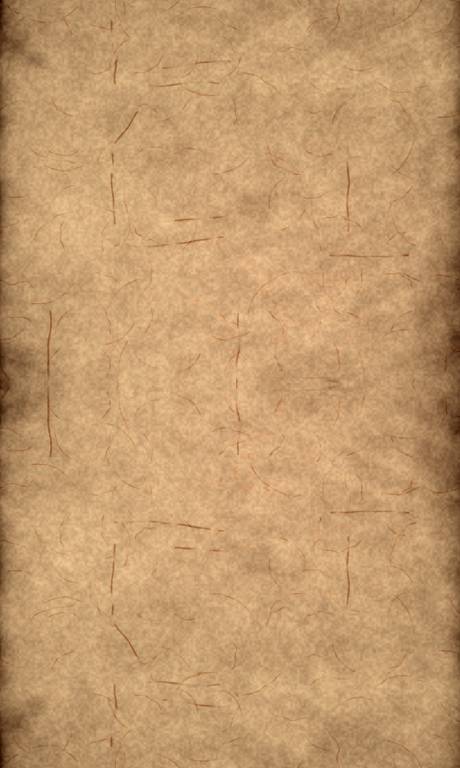
Give the GLSL for this texture, as a Shadertoy shader.

```glsl
// Aged parchment: vertically mirrored stains, slanted creases, fibres and rusty scratches
#define BASE_TONE 0.86
#define MOTTLE 0.42
#define CREASE 0.26
#define GRAIN 0.34
#define EDGE_BURN 0.62
#define SCRATCH_WIDTH 0.0010
#define SCRATCH_DEPTH 0.42
#define FIBRE_DEPTH 0.26
#define DARK_INK vec3(0.38, 0.24, 0.13)
#define PALE_PAPER vec3(0.85, 0.69, 0.50)
#define RUST vec3(0.03, -0.05, -0.08)

float hash(vec2 p) {
    vec3 q = fract(p.xyx * 0.1031);
    q += dot(q, q.yzx + 33.33);
    return fract((q.x + q.y) * q.z);
}

float noise(vec2 p) {
    vec2 i = floor(p), f = fract(p);
    f = f * f * (3.0 - 2.0 * f);
    return mix(mix(hash(i), hash(i + vec2(1, 0)), f.x),
               mix(hash(i + vec2(0, 1)), hash(i + vec2(1, 1)), f.x), f.y);
}

// Fractal noise centred on zero
float fbm(vec2 p) {
    float sum = 0.0, amp = 0.5;
    for (int i = 0; i < 5; i++) {
        sum += amp * (noise(p) - 0.5);
        p = mat2(1.6, 1.2, -1.2, 1.6) * p + 17.3;
        amp *= 0.55;
    }
    return sum;
}

// Soft elliptical spot
float spot(vec2 p, vec2 centre, vec2 radius) {
    vec2 q = (p - centre) / radius;
    return exp(-dot(q, q));
}

float segment(vec2 p, vec2 a, vec2 b) {
    vec2 pa = p - a, ba = b - a;
    return length(pa - ba * clamp(dot(pa, ba) / dot(ba, ba), 0.0, 1.0));
}

float stroke(float dist, float width) {
    float pixel = 1.0 / iResolution.y;
    return (1.0 - smoothstep(0.0, width + pixel, dist));
}

// Long scratches: end points as x, height from the mirror axis
float scratches(vec2 p) {
    const vec4 lines[11] = vec4[11](
        vec4(0.310, 0.000, 0.312, 0.090), vec4(0.064, 0.000, 0.066, 0.095),
        vec4(0.148, 0.210, 0.146, 0.300), vec4(0.152, 0.390, 0.143, 0.485),
        vec4(0.150, 0.178, 0.290, 0.189), vec4(0.230, 0.211, 0.297, 0.219),
        vec4(0.195, 0.387, 0.285, 0.393), vec4(0.212, 0.413, 0.299, 0.420),
        vec4(0.453, 0.200, 0.452, 0.290), vec4(0.430, 0.165, 0.530, 0.168),
        vec4(0.150, 0.314, 0.200, 0.385));
    vec2 q = p + 0.006 * vec2(noise(p * 38.0) - 0.5, noise(p * 38.0 + 9.0) - 0.5);
    float ink = 0.0;
    for (int i = 0; i < 11; i++)
        ink = max(ink, stroke(segment(q, lines[i].xy, lines[i].zw), SCRATCH_WIDTH));
    return ink * smoothstep(0.15, 0.65, noise(p * 75.0));
}

// Short bent hairs, one per cell on shifted grids
float fibres(vec2 p) {
    float ink = 0.0;
    for (int i = 0; i < 3; i++) {
        float size = 0.055 + 0.018 * float(i);
        vec2 g = p / size + float(i) * vec2(7.37, 3.61);
        vec2 cell = floor(g);
        float pick = hash(cell + 41.0);
        float angle = 6.2832 * hash(cell);
        vec2 dir = vec2(cos(angle), sin(angle));
        vec2 q = fract(g) - 0.5;
        q += vec2(-dir.y, dir.x) * (dot(q, dir) * dot(q, dir) * 0.8 - 0.08);
        q += 0.07 * (noise(g * 7.0) - 0.5);
        float hair = stroke(segment(q, -0.34 * dir, 0.34 * dir) * size, 0.0006);
        ink = max(ink, hair * step(0.45, pick) * noise(g * 9.0 + 5.0));
    }
    return ink;
}

void mainImage(out vec4 fragColor, in vec2 fragCoord) {
    vec2 uv = fragCoord / iResolution.y;
    float width = iResolution.x / iResolution.y;
    vec2 p = vec2(uv.x, abs(uv.y - 0.5));
    float right = width - p.x;
    float cloud = fbm(p * 9.0);
    float ragged = 1.0 + 1.6 * fbm(p * 24.0 + 3.0);

    // Mottled paper with broad light and shade
    float tone = BASE_TONE + MOTTLE * (0.45 * cloud + 0.75 * fbm(p * 38.0));
    tone += 0.08 * spot(p, vec2(0.13, 0.20), vec2(0.10, 0.16));
    tone += 0.05 * spot(p, vec2(0.28, 0.05), vec2(0.15, 0.12));
    tone -= 0.08 * smoothstep(0.40, 0.50, p.y);
    float patchX = smoothstep(0.399, 0.403, p.x) * smoothstep(0.53, 0.46, p.x);
    tone -= 0.10 * patchX * smoothstep(0.41, 0.45, p.y);

    // Creases climb outward to the right
    vec2 slant = vec2(p.x + 0.4 * p.y, p.y - 0.38 * p.x);
    float fold = fbm(slant * vec2(9.0, 46.0) + cloud * 1.5);
    tone += CREASE * fold * mix(0.35, 1.0, smoothstep(0.15, 0.38, p.x));

    // Burnt borders and stains
    float burn = 0.75 * exp(-p.x / 0.007) + 0.32 * exp(-p.x / 0.035);
    burn += 0.55 * exp(-right / 0.012) + 0.42 * exp(-right / 0.045);
    burn += 0.55 * spot(p, vec2(0.0, 0.015), vec2(0.075, 0.075));
    burn += 0.45 * spot(p, vec2(0.0, 0.50), vec2(0.060, 0.090));
    burn += 0.30 * spot(p, vec2(width, 0.08), vec2(0.065, 0.150));
    burn += 0.55 * spot(p, vec2(width, 0.32), vec2(0.014, 0.025));
    burn += 0.35 * spot(p, vec2(0.046, 0.42), vec2(0.013, 0.010));
    burn += 0.35 * spot(p, vec2(0.015, 0.44), vec2(0.018, 0.018));
    burn += 0.18 * spot(p, vec2(0.515, 0.405), vec2(0.008, 0.008));
    tone -= EDGE_BURN * burn * max(ragged, 0.2);

    // Dark lens of streaks on the mirror axis
    float streak = smoothstep(0.4, 0.8, noise(p * vec2(60.0, 260.0)));
    tone -= 0.30 * streak * spot(p, vec2(0.423, 0.0), vec2(0.035, 0.015));

    // Fine grain
    float grain = 0.6 * noise(uv * 340.0) + 0.4 * noise(uv * 170.0 + 8.0) - 0.5;
    tone += GRAIN * grain;

    float scratch = scratches(p), fibre = fibres(p);
    tone -= SCRATCH_DEPTH * scratch + FIBRE_DEPTH * fibre;

    // Tint: rosy middle, olive ends, rusty marks and flecks
    vec3 colour = mix(DARK_INK, PALE_PAPER, tone);
    float rosy = spot(p, vec2(0.36, 0.10), vec2(0.22, 0.20));
    colour += vec3(0.022, -0.004, 0.004) * (rosy - 0.35);
    float fleck = smoothstep(0.72, 0.92, noise(uv * 230.0 + 50.0));
    colour += RUST * (scratch + fibre + 0.45 * fleck * (0.4 + rosy));
    fragColor = vec4(clamp(colour, vec3(0.03, 0.015, 0.008), vec3(1.0)), 1.0);
}
```
